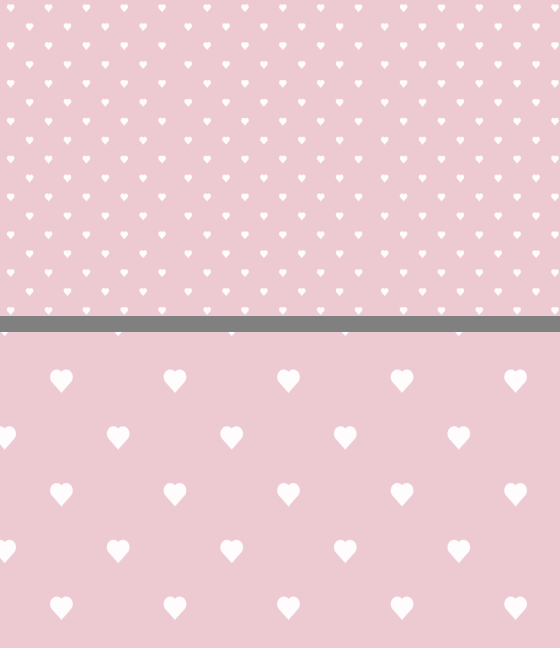
Top: the whole. Bottom: its middle third, enlarged.
A Shadertoy shader for this pattern:

```glsl
// Small white hearts in staggered rows on a flat pink ground.
// Each row repeats blocks of five evenly spaced hearts with a slightly wider
// gap between blocks; a heart distance function is drawn once per cell.

// Lengths are fractions of the canvas height.
const float PITCH = 0.11977;               // heart to heart within a row
const float ROW_STEP = 0.05988;            // row to row
const float BLOCK_WIDTH = 0.62170;         // five pitches plus the wider gap
const float HEARTS_PER_BLOCK = 5.0;
const vec2 FIRST_HEART = vec2(0.0338, 0.0160);
const vec2 HEART_SIZE = vec2(0.0239, 0.0246);

const vec3 PINK = vec3(0.931, 0.788, 0.820);
const vec3 WHITE = vec3(0.995, 0.988, 0.992);

// Signed distance to a heart with its tip at the origin, about 1.207 x 1.104.
float heartDistance(vec2 p) {
    p.x = abs(p.x);
    if (p.x + p.y > 1.0) {
        return length(p - vec2(0.25, 0.75)) - sqrt(2.0) / 4.0;
    }
    vec2 toNotch = p - vec2(0.0, 1.0);
    vec2 toSide = p - 0.5 * max(p.x + p.y, 0.0);
    float nearest = min(dot(toNotch, toNotch), dot(toSide, toSide));
    return sqrt(nearest) * sign(p.x - p.y);
}

// Offset from the centre of the heart whose cell contains p.
vec2 heartCell(vec2 p, vec2 origin, float pitch, float rowStep, float blockWidth) {
    float row = floor((p.y - origin.y) / rowStep + 0.5);
    float stagger = mod(row, 2.0) * 0.5 * pitch;
    float x = mod(p.x - origin.x + stagger + 0.5 * pitch, blockWidth);
    float column = min(floor(x / pitch), HEARTS_PER_BLOCK - 1.0);
    return vec2(x - (column + 0.5) * pitch, p.y - origin.y - row * rowStep);
}

// Coverage of a centred heart with the given width and height.
float heartMask(vec2 p, vec2 size, float pixel) {
    vec2 unit = vec2(1.207, 1.1036);
    vec2 q = p / size * unit + vec2(0.0, 0.5 * unit.y);
    float d = heartDistance(q) * size.x / unit.x;
    return 1.0 - smoothstep(-0.75 * pixel, 0.75 * pixel, d);
}

void mainImage(out vec4 fragColor, in vec2 fragCoord) {
    float pixel = 1.0 / iResolution.y;
    vec2 p = fragCoord * pixel;

    vec2 cell = heartCell(p, FIRST_HEART, PITCH, ROW_STEP, BLOCK_WIDTH);
    float heart = heartMask(cell, HEART_SIZE, pixel);

    fragColor = vec4(mix(PINK, WHITE, heart), 1.0);
}
```
